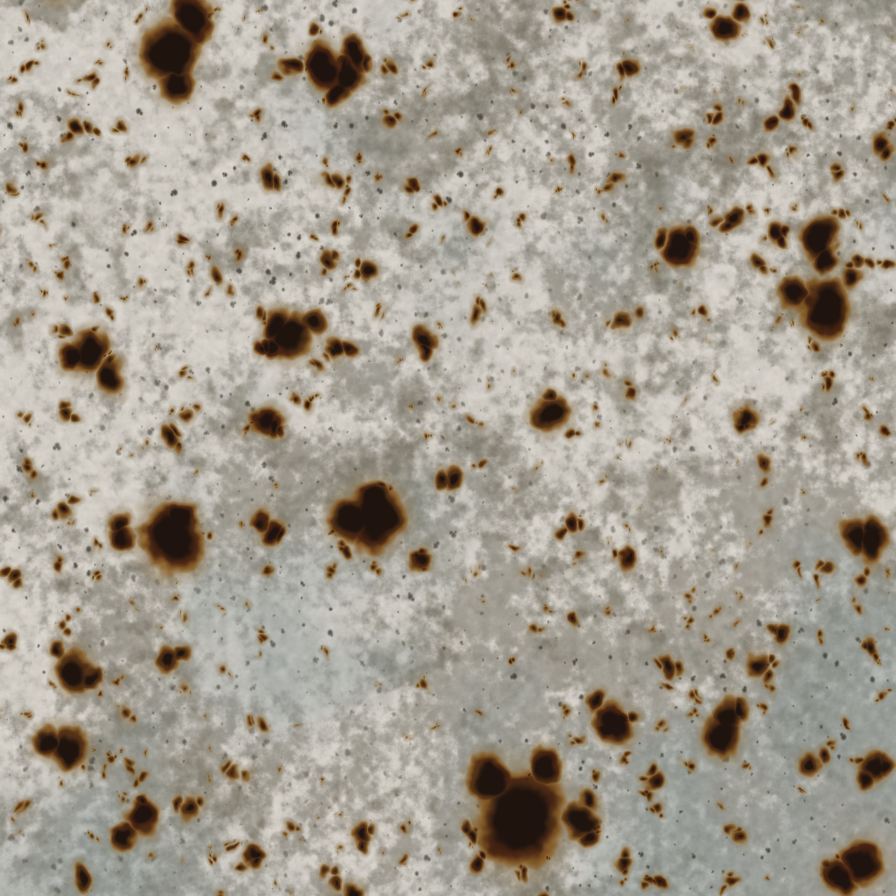
Give the GLSL for this texture, as a Shadertoy shader.

```glsl
// Weathered pale metal sheet with mottled grain, bluish stains and pitted rust spots.

const vec3 PALE_METAL  = vec3(0.81, 0.79, 0.76);
const vec3 GREY_METAL  = vec3(0.64, 0.62, 0.58);
const vec3 GRIME       = vec3(0.47, 0.45, 0.39);
const vec3 BLUE_STAIN  = vec3(0.57, 0.61, 0.60);
const vec3 SPECK       = vec3(0.27, 0.25, 0.21);
const vec3 TAN_HALO    = vec3(0.56, 0.48, 0.34);
const vec3 AMBER_RIM   = vec3(0.52, 0.34, 0.11);
const vec3 BROWN_RUST  = vec3(0.32, 0.19, 0.09);
const vec3 RED_RUST    = vec3(0.28, 0.14, 0.07);
const vec3 DARK_PIT    = vec3(0.11, 0.07, 0.055);
const float EDGE_WARP  = 0.011;  // raggedness of the rust outlines
const float RIM_SHARE  = 0.30;   // rim width relative to spot radius
const float RIM_MIN    = 0.0035; // smallest rim width

// Integer hash: three random values for a cell and a seed.
vec3 hash3(vec2 cell, float seed) {
    uvec3 v = uvec3(ivec3(vec3(cell, seed)) + 4096);
    v = v * 1664525u + 1013904223u;
    v.x += v.y * v.z; v.y += v.z * v.x; v.z += v.x * v.y;
    v ^= v >> 16u;
    v.x += v.y * v.z; v.y += v.z * v.x; v.z += v.x * v.y;
    return vec3(v >> 8u) / 16777216.0;
}

float noise(vec2 p, float seed) {
    vec2 i = floor(p), f = fract(p);
    f = f * f * (3.0 - 2.0 * f);
    float low  = mix(hash3(i, seed).x, hash3(i + vec2(1, 0), seed).x, f.x);
    float high = mix(hash3(i + vec2(0, 1), seed).x, hash3(i + vec2(1, 1), seed).x, f.x);
    return mix(low, high, f.y);
}

float fbm(vec2 p, float seed) {
    float sum = 0.0, amp = 0.5;
    for (int i = 0; i < 4; i++) {
        sum += amp * noise(p, seed + float(i));
        p = mat2(1.6, 1.2, -1.2, 1.6) * p;
        amp *= 0.5;
    }
    return sum / 0.9375;
}

// Scattered lobed spots: below 0 outside, 0 at the outline, above 1 in the core.
float spots(vec2 p, float cells, float chance, vec2 radii, float lobeSpread, float seed) {
    vec2 home = floor(p * cells);
    float depth = -9.0;
    for (int n = 0; n < 9; n++) {
        vec2 cell = home + vec2(n % 3, n / 3) - 1.0;
        vec3 spot = hash3(cell, seed);
        if (spot.z > chance) continue;
        float size = hash3(cell, seed + 1.0).x;
        float radius = mix(radii.x, radii.y, size * size);
        vec2 centre = (cell + 0.15 + 0.7 * spot.xy) / cells;
        for (int k = 0; k < 3; k++) {
            vec3 lobe = hash3(cell, seed + 2.0 + float(k));
            vec2 shift = (lobe.xy - 0.5) * radius * lobeSpread * float(min(k, 1));
            float r = radius * (k == 0 ? 1.0 : mix(0.35, 0.8, lobe.z));
            float d = length((p - centre - shift) * vec2(1.08, 0.93));
            depth = max(depth, (r - d) / (RIM_SHARE * r + RIM_MIN));
        }
    }
    return depth;
}

vec3 metal(vec2 p) {
    float clouds = fbm(p * 7.0, 10.0);
    float mottle = fbm(p * vec2(42.0, 36.0), 20.0);
    float grain  = fbm(p * 120.0, 30.0);
    float shade  = 0.40 * clouds + 0.33 * mottle + 0.27 * grain + 0.07 * (p.y - p.x);
    vec3 col = mix(GREY_METAL, PALE_METAL, smoothstep(0.37, 0.57, shade));
    float grime = smoothstep(0.50, 0.72, 0.55 * fbm(p * 11.0, 40.0) + 0.45 * fbm(p * 60.0, 50.0));
    col = mix(col, GRIME, 0.65 * grime);
    float blue = smoothstep(0.45, 0.75, fbm(p * 4.0, 60.0) + 0.22 * (p.x - p.y));
    col = mix(col, BLUE_STAIN, 0.6 * blue);
    return col + 0.13 * (grain - 0.5);
}

void mainImage(out vec4 fragColor, in vec2 fragCoord) {
    vec2 p = fragCoord / iResolution.y;
    vec3 col = metal(p);

    // Tiny dark specks, thicker in some areas
    float crowd = smoothstep(0.35, 0.65, fbm(p * 5.0, 70.0));
    float specks = spots(p, 55.0, 0.34, vec2(0.0007, 0.0034), 2.0, 80.0);
    col = mix(col, SPECK, smoothstep(-0.35, 0.5, specks) * mix(0.45, 0.9, crowd));

    // Rust spots of four sizes with ragged outlines
    vec2 coarse = vec2(fbm(p * 24.0, 90.0), fbm(p * 24.0, 95.0)) - 0.5;
    vec2 fine = vec2(noise(p * 110.0, 100.0), noise(p * 110.0, 101.0)) - 0.5;
    vec2 q = p + EDGE_WARP * (2.2 * coarse + 0.35 * fine);
    float thin = 0.5 * (1.0 - crowd);
    float rust = spots(q, 4.0, 0.52, vec2(0.024, 0.062), 2.4, 110.0);
    rust = max(rust, spots(q, 9.0, 0.50, vec2(0.009, 0.024), 2.6, 120.0));
    rust = max(rust, spots(q, 18.0, 0.42, vec2(0.004, 0.012), 3.2, 130.0) - thin);
    rust = max(rust, spots(q, 32.0, 0.26, vec2(0.002, 0.006), 3.0, 140.0) - thin);

    // From stained halo through amber rim to the dark core
    float patches = fbm(p * 38.0, 150.0);
    rust += 0.7 * (patches - 0.5) * smoothstep(-1.0, 0.5, rust);
    vec3 brown = mix(BROWN_RUST, RED_RUST, smoothstep(0.4, 0.65, fbm(p * 20.0, 160.0)));
    col = mix(col, TAN_HALO, 0.55 * smoothstep(-1.4, 0.0, rust));
    col = mix(col, AMBER_RIM, 0.85 * smoothstep(-0.35, 0.2, rust));
    col = mix(col, brown, smoothstep(0.05, 0.6, rust));
    col = mix(col, DARK_PIT, 0.95 * smoothstep(0.5, 1.2, rust - 0.5 * (patches - 0.5)));

    fragColor = vec4(clamp(col, 0.0, 1.0), 1.0);
}
```
